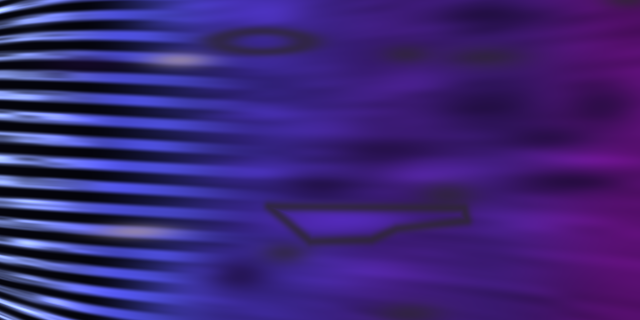
Write a Shadertoy shader that draws this background.

```glsl
// Motion-blurred light: blue streaks on black at the left melt into violet haze.
// A fanned cosine makes the streaks and faint stretched noise grains the haze;
// soft ellipses and blurred outlines add glows, shadows, pale glints and loops.

const float STREAK_PITCH = 0.069;   // distance between streaks, canvas heights
const float STREAK_PHASE = 0.24;
const float STREAK_SLOPE = 0.055;
const float FAN_CENTRE = 0.47;      // level from which the streaks spread
const float FAN_LENGTH = 0.20;
const float LOOP_WIDTH = 0.016;
const vec3 ICE = vec3(0.62, 0.72, 1.0);
const vec3 BLUE = vec3(0.28, 0.29, 0.80);
const vec3 INDIGO = vec3(0.22, 0.15, 0.56);
const vec3 VIOLET = vec3(0.23, 0.10, 0.45);
const vec3 MAGENTA = vec3(0.35, 0.06, 0.45);
const vec3 SHADOW = vec3(0.10, 0.04, 0.20);
const vec3 BLACK = vec3(0.015, 0.015, 0.045);
const vec3 OLIVE = vec3(0.18, 0.15, 0.20);
const vec3 CREAM = vec3(0.62, 0.55, 0.64);
const vec3 LOOP_GLOW = vec3(0.34, 0.17, 0.76);

// Ellipses: centre, then radii. The origin is at the top left.
const vec4 SHADOWS[9] = vec4[9](
    vec4(0.75, 0.86, 0.10, 0.05), vec4(1.53, 0.05, 0.20, 0.04),
    vec4(1.71, 0.43, 0.16, 0.04), vec4(1.19, 0.47, 0.17, 0.04),
    vec4(1.00, 0.585, 0.13, 0.04), vec4(1.52, 0.33, 0.18, 0.09),
    vec4(1.88, 0.33, 0.13, 0.08), vec4(1.78, 0.57, 0.17, 0.04),
    vec4(0.27, 0.20, 0.14, 0.03));
const vec4 GLOWS[9] = vec4[9](
    vec4(0.84, 0.35, 0.15, 0.03), vec4(0.98, 0.41, 0.17, 0.03),
    vec4(0.82, 0.535, 0.16, 0.03), vec4(0.80, 0.03, 0.25, 0.05),
    vec4(1.30, 0.26, 0.18, 0.05), vec4(1.35, 0.545, 0.20, 0.04),
    vec4(1.15, 0.85, 0.24, 0.05), vec4(1.82, 0.50, 0.18, 0.03),
    vec4(1.66, 0.70, 0.18, 0.06));
const vec4 HAZES[6] = vec4[6](
    vec4(1.52, 0.18, 0.13, 0.036), vec4(0.89, 0.79, 0.08, 0.035),
    vec4(1.28, 0.98, 0.11, 0.035), vec4(1.40, 0.61, 0.09, 0.04),
    vec4(1.96, 0.00, 0.08, 0.025), vec4(1.27, 0.17, 0.08, 0.03));
const vec4 GLINTS[2] = vec4[2](
    vec4(0.56, 0.188, 0.10, 0.022), vec4(0.42, 0.724, 0.13, 0.022));
const vec2 LOOP[6] = vec2[6](vec2(0.84, 0.645), vec2(1.45, 0.65),
    vec2(1.46, 0.69), vec2(1.24, 0.715), vec2(1.16, 0.75), vec2(0.97, 0.755));

float hash(vec2 p) {
    return fract(sin(dot(p, vec2(127.1, 311.7))) * 43758.545);
}

float noise(vec2 p) {
    vec2 cell = floor(p), f = fract(p);
    f = f * f * (3.0 - 2.0 * f);
    return mix(mix(hash(cell), hash(cell + vec2(1, 0)), f.x),
               mix(hash(cell + vec2(0, 1)), hash(cell + vec2(1, 1)), f.x), f.y);
}

float blob(vec2 p, vec4 ellipse) {
    vec2 d = (p - ellipse.xy) / ellipse.zw;
    return exp(-dot(d, d));
}

float segmentDistance(vec2 p, vec2 a, vec2 b) {
    vec2 ab = b - a;
    return length(p - a - ab * clamp(dot(p - a, ab) / dot(ab, ab), 0.0, 1.0));
}

float softLine(float d) {
    return exp(-d * d / (LOOP_WIDTH * LOOP_WIDTH));
}

vec3 hazeColour(vec2 p) {
    vec3 c = mix(BLUE, INDIGO, smoothstep(0.35, 0.80, p.x));
    c = mix(c, VIOLET, smoothstep(0.75, 1.30, p.x));
    c = mix(c, MAGENTA, smoothstep(1.50, 2.0, p.x));
    float level = p.y - 0.25 * (p.y - FAN_CENTRE) * (p.x - 1.0);
    float grain = 0.5 * noise(vec2(p.x * 4.5, level * 15.0))
                + 0.5 * noise(vec2(p.x * 6.0 + 7.0, level * 42.0));
    float light = mix(0.78, 1.18, grain);
    for (int i = 0; i < 9; i++)
        light += 0.32 * blob(p, GLOWS[i]);
    return c * light;
}

vec3 addStreaks(vec3 haze, vec2 p) {
    float d = p.y - FAN_CENTRE;
    float level = p.y + d * d * d * exp(-p.x / FAN_LENGTH)
                - STREAK_SLOPE * (p.x - 0.34);
    float edge = 1.0 - smoothstep(0.0, 0.40, p.x);
    float outer = smoothstep(0.22, 0.45, abs(d));
    float wave = 0.5 + 0.5 * cos(6.28318 * (level - STREAK_PHASE) / STREAK_PITCH);
    float row = floor((level - STREAK_PHASE) / STREAK_PITCH + 0.5);
    float fine = noise(vec2(p.x * 11.0, level * 90.0));
    float rough = noise(vec2(p.x * 8.0 + 3.0, level * 36.0));
    wave = mix(wave, 0.4 * wave + 0.6 * rough, 0.7 * outer * edge);

    // Streaks fray at the border and dim as they drift right
    float dash = mix(0.75, 1.1, noise(vec2(p.x * 6.0 + row * 0.35, row * 5.3)));
    float light = smoothstep(0.12, 0.95, wave) * dash;
    light *= mix(1.0, 0.45 + fine, edge);
    vec3 glow = mix(BLUE * 1.12, ICE, 0.85 * edge);
    vec3 streak = BLACK + glow * light * (1.0 - 0.3 * smoothstep(0.5, 0.8, p.x));
    float reach = mix(0.92, 0.65, outer);
    return mix(haze, streak, 1.0 - smoothstep(0.25, reach, p.x));
}

void mainImage(out vec4 fragColor, in vec2 fragCoord) {
    vec2 p = fragCoord / iResolution.xy * vec2(2.0, 1.0);
    p.y = 1.0 - p.y;
    vec3 colour = addStreaks(hazeColour(p), p);

    // Soft shadows, dull patches and pale glints
    for (int i = 0; i < 9; i++)
        colour = mix(colour, SHADOW, 0.65 * blob(p, SHADOWS[i]));
    for (int i = 0; i < 6; i++)
        colour = mix(colour, OLIVE, 0.70 * blob(p, HAZES[i]));
    for (int i = 0; i < 2; i++)
        colour = mix(colour, CREAM, 0.80 * blob(p, GLINTS[i]));

    // Small oval loop
    vec2 oval = (p - vec2(0.82, 0.13)) / vec2(0.135, 0.032);
    colour = mix(colour, OLIVE, 0.75 * softLine((length(oval) - 1.0) * 0.034));

    // Long tapered loop around a violet glow
    colour = mix(colour, LOOP_GLOW, 0.85 * blob(p, vec4(1.06, 0.69, 0.22, 0.04)));
    float loopDistance = 9.0;
    for (int i = 0; i < 6; i++)
        loopDistance = min(loopDistance, segmentDistance(p, LOOP[i], LOOP[(i + 1) % 6]));
    colour = mix(colour, OLIVE, 0.80 * softLine(loopDistance));

    fragColor = vec4(clamp(colour, 0.0, 1.0), 1.0);
}
```
